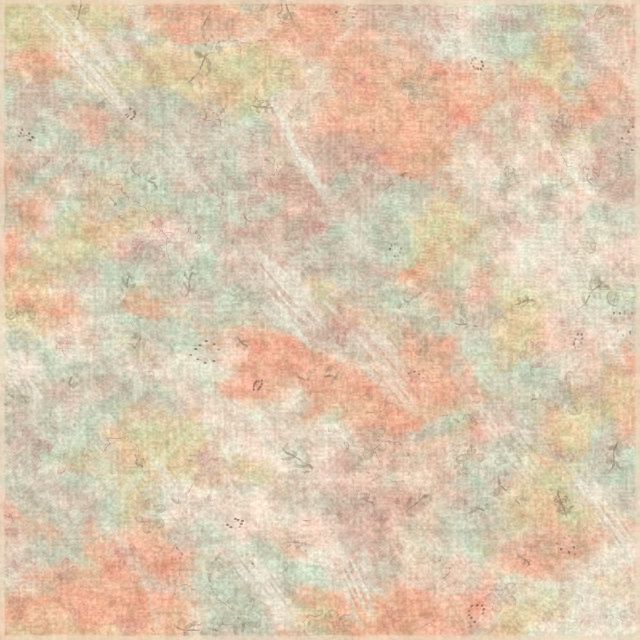
Write a WebGL 1 fragment shader that draws this background.

```glsl
precision highp float;
// Draws a faded pastel collage: mottled washes, dry-brush strokes, floral stamps and linen grain.
uniform vec2 u_resolution;

const vec3 PEACH = vec3(0.905, 0.79, 0.705);
const vec3 CREAM = vec3(0.915, 0.865, 0.785);
const vec3 SAGE = vec3(0.795, 0.795, 0.71);
const vec3 CORAL = vec3(0.925, 0.69, 0.57);
const vec3 OCHRE = vec3(0.885, 0.79, 0.61);
const vec3 MAUVE = vec3(0.80, 0.69, 0.62);
const vec3 PAINT = vec3(0.92, 0.89, 0.82);
const vec3 INK = vec3(0.48, 0.37, 0.34);
const vec3 LEAF = vec3(0.60, 0.56, 0.45);
const vec3 PETAL = vec3(0.74, 0.54, 0.52);
const float TAU = 6.28319;
const float STROKE_CELL = 0.17;
const float STROKE_TILT = 0.55;
const float MOTIF_CELL = 0.085;
const float GRAIN = 0.115;

float hash(vec2 p) {
  return fract(sin(dot(p, vec2(127.1, 311.7))) * 43758.5453);
}

vec2 hash2(vec2 p) {
  return vec2(hash(p), hash(p + 19.7));
}

float noise(vec2 p) {
  vec2 i = floor(p), f = fract(p);
  f = f * f * (3.0 - 2.0 * f);
  vec2 e = vec2(0.0, 1.0);
  return mix(mix(hash(i), hash(i + e.yx), f.x),
             mix(hash(i + e.xy), hash(i + e.yy), f.x), f.y);
}

float fbm(vec2 p) {
  float sum = 0.0, amp = 0.5;
  for (int i = 0; i < 5; i++) {
    sum += amp * noise(p);
    p = mat2(1.6, 1.2, -1.2, 1.6) * p + 3.1;
    amp *= 0.5;
  }
  return sum / 0.97;
}

vec2 rotate(vec2 p, float a) {
  float c = cos(a), s = sin(a);
  return vec2(c * p.x + s * p.y, c * p.y - s * p.x);
}

float glow(vec2 p, vec2 centre, float radius) {
  vec2 d = (p - centre) / radius;
  return exp(-dot(d, d));
}

// Layered washes with a loose placement bias, then mottling and brushed streaks
vec3 washes(vec2 p) {
  vec2 q = p * vec2(5.0, 7.0);
  q += 1.1 * vec2(fbm(q + 11.0), fbm(q + 23.0));
  float green = 0.12 * (glow(p, vec2(0.25, 0.72), 0.22) + glow(p, vec2(0.14, 0.38), 0.18));
  float warm = 0.12 * (glow(p, vec2(0.77, 0.53), 0.15) + glow(p, vec2(0.35, 0.42), 0.10)
    + glow(p, vec2(0.63, 0.40), 0.10) + glow(p, vec2(0.68, 0.78), 0.09));
  float gold = 0.11 * (glow(p, vec2(0.17, 0.13), 0.17) + glow(p, vec2(0.03, 0.95), 0.14));
  vec3 c = mix(PEACH, CREAM, smoothstep(0.41, 0.58, fbm(q + 31.0)));
  c = mix(c, MAUVE, 0.7 * smoothstep(0.50, 0.66, fbm(q * 1.4 + 47.0)));
  c = mix(c, SAGE, 0.85 * smoothstep(0.48, 0.63, fbm(q + 59.0) + green - 0.6 * warm));
  c = mix(c, OCHRE, 0.75 * smoothstep(0.54, 0.70, fbm(q * 1.2 + 71.0) + gold));
  c = mix(c, CORAL, 0.8 * smoothstep(0.55, 0.74, fbm(q * 1.2 + 83.0) + warm - 0.6 * green));
  float hue = fbm(p * 28.0 + 5.0) - 0.5;
  float tone = fbm(p * vec2(42.0, 52.0) + 9.0) - 0.5;
  float streak = noise(rotate(p, STROKE_TILT) * vec2(170.0, 16.0)) - 0.5;
  return c + hue * vec3(0.09, -0.14, -0.10) + 0.17 * tone + 0.035 * streak;
}

// Coverage of steep pale strokes with bristle streaks and ragged ends
float brushStrokes(vec2 p) {
  float cover = 0.0;
  for (int j = -1; j <= 1; j++) for (int i = -1; i <= 1; i++) {
    vec2 id = floor(p / STROKE_CELL) + vec2(i, j);
    vec2 d = p - (id + 0.15 + 0.7 * hash2(id)) * STROKE_CELL;
    d = rotate(d, STROKE_TILT + 0.4 * (hash(id + 53.0) - 0.5));
    vec2 size = mix(vec2(0.015, 0.04), vec2(0.05, 0.10), hash2(id + 37.0));
    float bristle = noise(vec2(d.x * 260.0, d.y * 17.0) + id * 7.0);
    float ragged = noise(vec2(d.x * 80.0, id.x + id.y * 3.0)) - 0.5;
    float wobble = fbm(p * 22.0 + id) - 0.5;
    float ends = 1.0 - smoothstep(0.4, 1.0, abs(d.y) / size.y + 0.9 * ragged);
    float sides = 1.0 - smoothstep(0.4, 1.0, abs(d.x) / size.x + 1.3 * wobble);
    float load = step(0.35, hash(id + 71.0)) * mix(0.3, 0.95, hash(id + 89.0));
    cover = max(cover, load * ends * sides * mix(0.3, 1.0, smoothstep(0.25, 0.6, bristle)));
  }
  return cover;
}

// Worn stamps: flowers, leafy twigs and broken rings of dots
vec3 stampMotifs(vec3 c, vec2 p, float edge) {
  float wear = smoothstep(0.36, 0.60, fbm(p * 50.0));
  vec2 bent = p + 0.012 * (vec2(fbm(p * 40.0), fbm(p * 40.0 + 17.0)) - 0.5);
  for (int j = -1; j <= 1; j++) for (int i = -1; i <= 1; i++) {
    vec2 id = floor(p / MOTIF_CELL) + vec2(i, j);
    vec2 centre = (id + 0.15 + 0.7 * hash2(id + 3.0)) * MOTIF_CELL;
    float turn = TAU * hash(id + 13.0);
    vec2 d = rotate(bent - centre, turn);
    float kind = hash(id + 29.0), size = mix(0.014, 0.036, hash(id + 41.0));
    float r = length(d), a = atan(d.y, d.x);
    if (kind < 0.45) {
      float rim = r - size * (0.45 + 0.55 * abs(cos(2.5 * a + 0.4 * sin(a))));
      float fill = 1.0 - smoothstep(-0.006, 0.002, rim);
      float line = 1.0 - smoothstep(0.0005, 0.001 + edge, abs(rim));
      float vein = fill * smoothstep(0.6, 0.8, noise(vec2(a * 7.0, r * 60.0)));
      vec3 tint = mix(PETAL, LEAF, step(0.7, hash(id + 61.0)));
      c = mix(c, tint, wear * (0.22 * fill + 0.35 * line + 0.3 * vein));
    } else if (kind < 0.72) {
      float bow = 0.3 * size * sin(d.x / size * 2.0);
      float span = 1.0 - smoothstep(0.8, 1.1, abs(d.x) / size);
      float stem = 1.0 - smoothstep(0.0005, 0.001 + edge, abs(d.y - bow));
      float along = fract(d.x / size * 1.5) - 0.5;
      vec2 leaf = vec2(along * size / 1.5, abs(d.y - bow) - 0.3 * size);
      leaf = rotate(leaf, 0.9) / (size * vec2(0.34, 0.15));
      float blade = 1.0 - smoothstep(0.7, 1.0, length(leaf));
      c = mix(c, mix(LEAF, INK, 0.3), wear * span * (0.35 * blade + 0.6 * stem));
    } else if (kind < 0.86) {
      vec2 ring = rotate(p - centre, turn) * vec2(1.0, 1.35);
      float sector = TAU / 10.0, slot = atan(ring.y, ring.x) / sector;
      float swing = (fract(slot) - 0.5) * sector;
      vec2 mark = hash2(id + floor(slot) * 5.0);
      vec2 spot = length(ring) * vec2(cos(swing), sin(swing));
      spot.x -= size * mix(0.4, 0.75, mark.x);
      float ink = 1.0 - smoothstep(0.0012, 0.0018 + edge, length(spot));
      c = mix(c, INK, 0.65 * ink * step(0.2, mark.y) * mix(0.4, 1.0, wear));
    }
  }
  // Sketchy broken contours
  float contour = abs(fbm(p * 21.0 + 91.0) - 0.5);
  float sketch = smoothstep(0.53, 0.66, fbm(p * 10.0 + 37.0)) * wear;
  return mix(c, PETAL * 0.85, 0.4 * sketch * (1.0 - smoothstep(0.004, 0.018, contour)));
}

// Uneven woven threads and fine speckle
float linen(vec2 p) {
  float slub = noise(p * vec2(50.0, 330.0)) + noise(p * vec2(330.0, 50.0)) - 1.0;
  float speckle = noise(p * 400.0) + 0.6 * noise(p * 190.0 + 7.0) - 0.8;
  return 0.05 * slub + GRAIN * speckle;
}

void main() {
  vec2 p = gl_FragCoord.xy / u_resolution.y;
  vec2 uv = gl_FragCoord.xy / u_resolution;
  vec3 c = stampMotifs(washes(p), p, 1.0 / u_resolution.y);
  c = mix(c, PAINT, brushStrokes(p)) + linen(p);
  // Pale worn margin
  vec2 inset = min(uv, 1.0 - uv);
  float margin = min(inset.x, inset.y) + 0.003 * (noise(p * 60.0) - 0.5);
  c = mix(c, CREAM + vec3(0.03, 0.0, -0.02), 0.6 * (1.0 - smoothstep(0.005, 0.009, margin)));
  gl_FragColor = vec4(clamp(c, 0.0, 1.0), 1.0);
}
```
